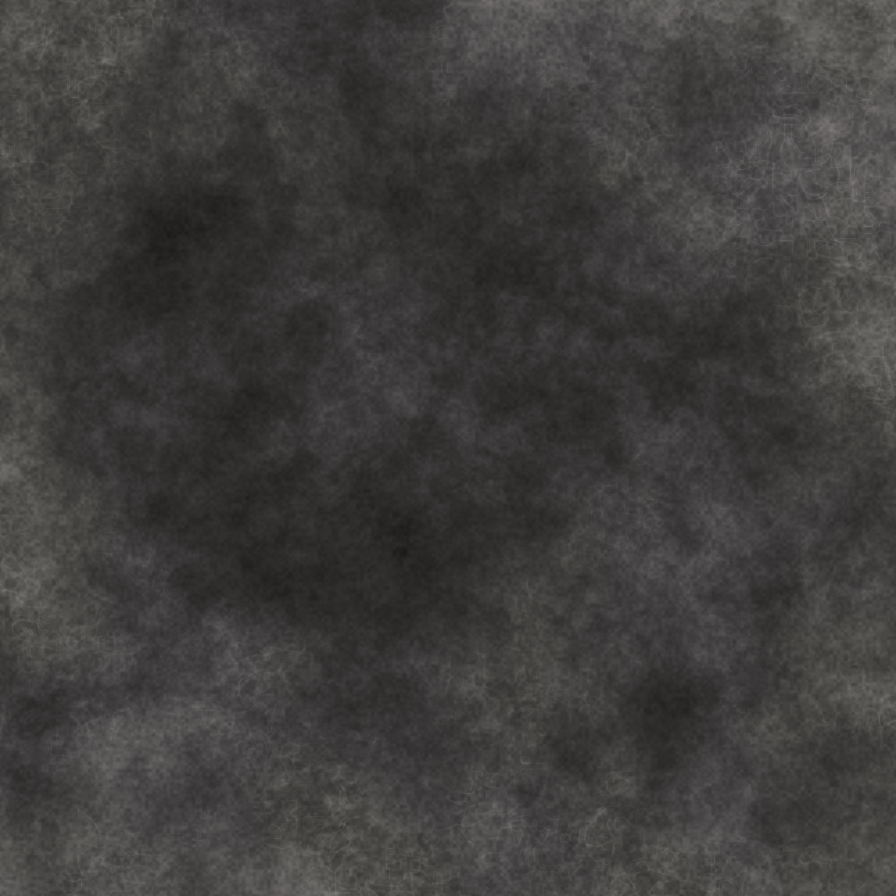
Reproduce this texture procedurally as a three.js fragment shader.

```glsl
#define BASE_TONE 0.207
#define CLOUD_SCALE 5.0
#define CLOUD_CONTRAST 0.44
#define EDGE_LIFT 0.105
#define SHADOW_KNEE 0.19
#define FIBRE_SCALE 44.0
#define FIBRE_STRENGTH 0.12
#define GRAIN_SCALE 250.0
#define GRAIN_STRENGTH 0.085
#define WARM_TINT vec3(1.025, 0.99, 0.995)
#define OLIVE_TINT vec3(1.015, 1.0, 0.965)

varying vec2 vUv;

float hash(vec2 p) {
  vec3 q = fract(p.xyx * 0.1031);
  q += dot(q, q.yzx + 33.33);
  return fract((q.x + q.y) * q.z);
}

float valueNoise(vec2 p) {
  vec2 cell = floor(p);
  vec2 f = fract(p);
  f = f * f * f * (f * (f * 6.0 - 15.0) + 10.0);
  float low = mix(hash(cell), hash(cell + vec2(1.0, 0.0)), f.x);
  float high = mix(hash(cell + vec2(0.0, 1.0)), hash(cell + vec2(1.0)), f.x);
  return mix(low, high, f.y);
}

// Each octave is turned and shifted to hide the lattice
float fbm(vec2 p, float gain) {
  const mat2 turn = mat2(0.8, 0.6, -0.6, 0.8);
  float sum = 0.0;
  float weight = 1.0;
  float total = 0.0;
  for (int i = 0; i < 7; i++) {
    sum += weight * valueNoise(p);
    total += weight;
    weight *= gain;
    p = turn * p * 2.03 + vec2(17.3, 9.1);
  }
  return sum / total;
}

// Thin wandering creases along the mid level of warped noise
float fibres(vec2 p) {
  float sum = 0.0;
  for (int i = 0; i < 3; i++) {
    float layer = float(i);
    vec2 q = p * (1.0 + 0.6 * layer) + layer * 41.7;
    q += 1.2 * vec2(valueNoise(q * 0.7 + 5.0), valueNoise(q * 0.7 + 63.0));
    float crease = abs(valueNoise(q) - 0.5);
    sum += 1.0 - smoothstep(0.0, 0.12, crease);
  }
  return sum / 3.0;
}

void main() {
  vec2 p = vUv;

  // Mottled dark and light clouds
  vec2 drift = vec2(fbm(p * 3.0 + 20.0, 0.55), fbm(p * 3.0 + 50.0, 0.55)) - 0.5;
  float clouds = fbm((p + 0.08 * drift) * CLOUD_SCALE + 7.0, 0.72) - 0.5;

  // Worn, lighter border with an uneven reach
  vec2 fromCentre = abs(2.0 * p - 1.0 + 0.35 * drift);
  vec2 inner = 1.0 - min(pow(fromCentre, vec2(3.5)), 1.0);
  float edge = 1.0 - inner.x * inner.y;

  // Shadows are compressed below the knee
  float tone = BASE_TONE + CLOUD_CONTRAST * clouds + EDGE_LIFT * edge;
  float aboveKnee = tone - SHADOW_KNEE;
  tone = SHADOW_KNEE + max(aboveKnee, 0.0) + 0.6 * min(aboveKnee, 0.0);

  // Fibres and grain show most where the surface is worn
  float wear = smoothstep(0.18, 0.34, tone);
  float patches = smoothstep(0.38, 0.62, fbm(p * 9.0 + 80.0, 0.6));
  float fibre = fibres(p * FIBRE_SCALE) - 0.32;
  tone += FIBRE_STRENGTH * fibre * wear * mix(0.3, 1.0, patches);

  float grain = 0.6 * valueNoise(p * GRAIN_SCALE)
              + 0.4 * valueNoise(p.yx * GRAIN_SCALE * 0.47 + 31.0) - 0.5;
  tone += GRAIN_STRENGTH * grain * mix(0.6, 1.4, wear);

  // Slight drift between warm and olive grey
  float olive = smoothstep(0.45, 0.7, fbm(p * 5.0 + 120.0, 0.55) + 0.2 * edge);
  olive = max(olive, 1.0 - smoothstep(0.17, 0.22, tone));
  gl_FragColor = vec4(tone * mix(WARM_TINT, OLIVE_TINT, olive), 1.0);
}
```
